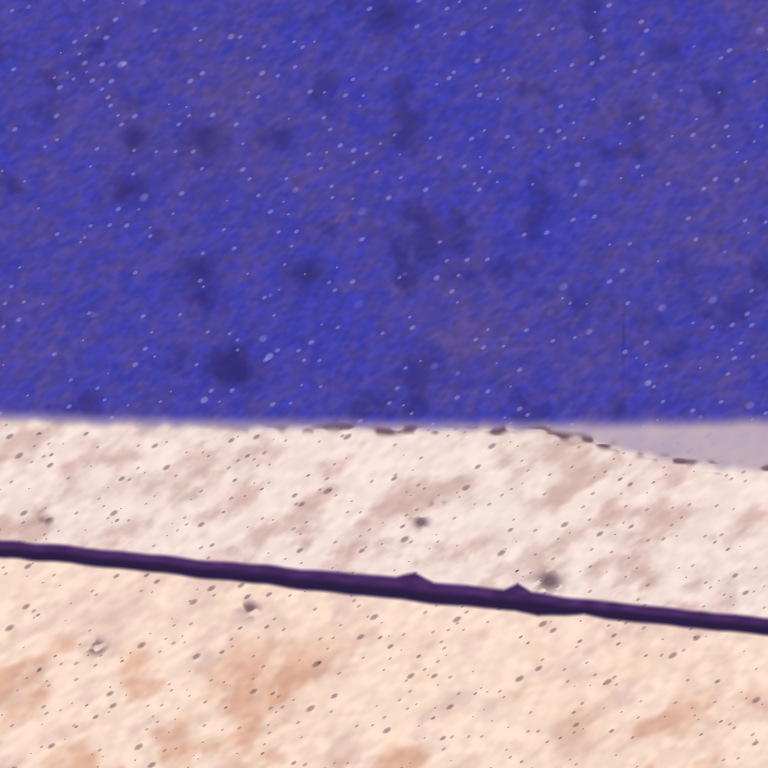
A Shadertoy shader for this texture:

```glsl
// Blue painted band above pale pitted stone, crossed by a thin dark sloping seam.

const vec3 BLUE_DEEP   = vec3(0.25, 0.25, 0.67);
const vec3 BLUE_DUSTY  = vec3(0.36, 0.30, 0.57);
const vec3 BLUE_DARK   = vec3(0.18, 0.16, 0.42);
const vec3 DUST        = vec3(0.62, 0.60, 0.85);
const vec3 STONE_PALE  = vec3(0.96, 0.88, 0.85);
const vec3 STONE_GREY  = vec3(0.84, 0.72, 0.69);
const vec3 STONE_WARM  = vec3(0.98, 0.87, 0.80);
const vec3 STONE_TAN   = vec3(0.83, 0.62, 0.52);
const vec3 PIT         = vec3(0.40, 0.29, 0.34);
const vec3 HAZE        = vec3(0.65, 0.60, 0.73);
const vec3 SEAM_DARK   = vec3(0.17, 0.12, 0.26);
const vec3 SEAM_PURPLE = vec3(0.34, 0.20, 0.43);
const float SEAM_START = 0.2865;
const float SEAM_SLOPE = 0.103;
const float GRAIN_TILT = 0.55;

// Stains and pits: centre xy, radius
const vec3 STAINS[8] = vec3[8](
    vec3(0.175, 0.820, 0.016), vec3(0.265, 0.816, 0.023),
    vec3(0.168, 0.754, 0.019), vec3(0.258, 0.645, 0.022),
    vec3(0.265, 0.608, 0.014), vec3(0.310, 0.515, 0.022),
    vec3(0.400, 0.645, 0.018), vec3(0.507, 0.980, 0.021));
const vec3 PITS[6] = vec3[6](
    vec3(0.715, 0.243, 0.013), vec3(0.570, 0.342, 0.007),
    vec3(0.548, 0.320, 0.008), vec3(0.060, 0.326, 0.009),
    vec3(0.325, 0.207, 0.010), vec3(0.125, 0.157, 0.010));

float hash(vec2 p) {
    vec3 q = fract(vec3(p.xyx) * 0.1031);
    q += dot(q, q.yzx + 33.33);
    return fract((q.x + q.y) * q.z);
}

float noise(vec2 p) {
    vec2 i = floor(p), f = fract(p);
    f = f * f * (3.0 - 2.0 * f);
    return mix(mix(hash(i), hash(i + vec2(1, 0)), f.x),
               mix(hash(i + vec2(0, 1)), hash(i + vec2(1, 1)), f.x), f.y);
}

float fbm(vec2 p) {
    float sum = 0.0, amp = 0.53;
    for (int i = 0; i < 4; i++) {
        sum += amp * noise(p);
        p = mat2(1.6, 1.2, -1.2, 1.6) * p + 7.3;
        amp *= 0.5;
    }
    return sum;
}

vec2 rotate(vec2 p, float a) {
    return mat2(cos(a), -sin(a), sin(a), cos(a)) * p;
}

// Soft scattered flecks, one at most per cell
float flecks(vec2 p, float density) {
    vec2 cell = floor(p);
    vec2 centre = 0.3 + 0.4 * vec2(hash(cell + 3.1), hash(cell + 9.7));
    float radius = mix(0.12, 0.30, hash(cell + 21.3));
    float present = step(hash(cell + 41.0), density);
    return present * (1.0 - smoothstep(0.3, 1.0, length(fract(p) - centre) / radius));
}

float blob(vec2 p, vec3 spot, float stretch) {
    vec2 d = (p - spot.xy) / vec2(stretch, 1.0);
    return exp(-dot(d, d) / (spot.z * spot.z));
}

float bump(float x, float centre, float width) {
    return max(0.0, 1.0 - abs(x - centre) / width);
}

vec3 paint(vec2 p, vec2 g) {
    float grain = fbm(g * vec2(55.0, 95.0));
    float cloud = fbm(p * 7.0 + 4.0);
    float dusty = 0.43 + 1.3 * (grain - 0.5) + 0.9 * (cloud - 0.5);
    dusty += 0.25 * (p.y - 0.7);
    vec3 col = mix(BLUE_DEEP, BLUE_DUSTY, clamp(dusty, 0.0, 1.0));
    col *= 0.93 + 0.15 * noise(g * vec2(110.0, 190.0));
    // Stains, a faint scratch, then bright dust
    float stain = 0.5 * smoothstep(0.58, 0.82, fbm(p * 17.0 + 31.0));
    for (int i = 0; i < 8; i++)
        stain += 0.65 * blob(p + 0.012 * (noise(p * 70.0) - 0.5), STAINS[i], 1.2);
    stain += 0.5 * blob(p, vec3(0.805, 0.465, 0.018), 0.55);
    stain += 0.35 * blob(p, vec3(0.812, 0.555, 0.045), 0.06);
    col = mix(col, BLUE_DARK, min(stain, 0.75));
    float dust = 0.55 * flecks(g * vec2(48.0, 75.0), 0.16);
    dust += 0.75 * flecks(g * vec2(30.0, 42.0) + 5.0, 0.05) * noise(p * 40.0);
    return mix(col, DUST, min(dust, 0.8));
}

vec3 stone(vec2 p, vec2 g, float aboveSeam) {
    float below = smoothstep(0.01, -0.01, aboveSeam);
    float mottled = fbm(g * vec2(20.0, 38.0) + 12.0);
    float grain = noise(g * vec2(75.0, 140.0));
    vec3 col = mix(STONE_PALE, STONE_WARM, below);
    col = mix(col, STONE_GREY, (1.0 - 0.5 * below) * smoothstep(0.42, 0.78, mottled));
    // Rusty veins deepen away from the seam
    float depth = smoothstep(-0.025, -0.15, aboveSeam);
    float rust = smoothstep(0.48, 0.72, fbm(g * vec2(13.0, 22.0) + 50.0));
    rust += 0.4 * blob(p, vec3(0.36, 0.10, 0.07), 1.1) * mottled;
    rust += 0.7 * blob(p, vec3(0.75, 0.06, 0.045), 0.9) * mottled;
    col = mix(col, STONE_TAN, min(0.65 * depth * rust, 0.8));
    col *= 0.96 + 0.08 * grain;
    col = mix(col, vec3(0.97, 0.91, 0.88), 0.7 * blob(p, vec3(0.65, 0.33, 0.027), 1.5));
    // Small dark pits
    float pits = 0.5 * flecks(g * vec2(32.0, 65.0) + 17.0, 0.14);
    pits += 0.35 * flecks(g * vec2(60.0, 115.0), 0.15);
    for (int i = 0; i < 6; i++)
        pits += 0.9 * blob(p, PITS[i], 1.25) * smoothstep(0.2, 0.6, noise(g * vec2(90.0, 150.0)));
    return mix(col, PIT, min(pits, 0.8));
}

void mainImage(out vec4 fragColor, in vec2 fragCoord) {
    vec2 p = fragCoord / iResolution.xy;
    float pixel = 1.0 / iResolution.y;
    vec2 g = rotate(p, GRAIN_TILT);
    float ragged = noise(p * vec2(65.0, 20.0)) - 0.5;

    // Stone and seam
    float aboveSeam = p.y - (SEAM_START - SEAM_SLOPE * p.x) - 0.003 * (noise(p.xx * 23.0) - 0.5);
    vec3 col = stone(p, g, aboveSeam);
    float halfWidth = 0.011 + 0.003 * exp(-pow((p.x - 0.52) / 0.2, 2.0));
    float top = halfWidth + 0.009 * bump(p.x, 0.54, 0.025) + 0.010 * bump(p.x, 0.674, 0.018);
    float bottom = halfWidth + 0.005 * bump(p.x, 0.70, 0.03) - 0.004 * bump(p.x, 0.76, 0.03);
    float outside = max(aboveSeam - top, -aboveSeam - bottom);
    float purple = smoothstep(-0.4, 0.5, aboveSeam / halfWidth) * (0.45 + 0.55 * noise(p * vec2(60.0, 140.0)));
    vec3 seam = mix(SEAM_DARK, SEAM_PURPLE, purple);
    col = mix(col, seam, 1.0 - smoothstep(-0.0025 - pixel, 0.0025 + pixel, outside));

    // Hazy lower lip widens to the right; crumbs mark its rim
    float paintEdge = 0.456 - 0.038 * p.x + 0.030 * p.x * p.x + 0.002 * ragged;
    float lip = paintEdge - 0.004 - 0.055 * smoothstep(0.66, 0.98, p.x) + 0.006 * ragged;
    float haze = smoothstep(lip - 0.008, lip + 0.007, p.y);
    vec3 hazeCol = mix(HAZE, STONE_GREY, 0.7 * fbm(g * vec2(25.0, 40.0)));
    col = mix(col, hazeCol, 0.9 * haze);
    float crumbs = exp(-pow((p.y - lip) / 0.006, 2.0)) * smoothstep(0.2, 0.5, p.x);
    col = mix(col, PIT, 0.85 * crumbs * smoothstep(0.45, 0.8, noise(p * vec2(60.0, 110.0))));

    // Painted band with a soft lower edge
    col = mix(col, paint(p, g), smoothstep(paintEdge - 0.008, paintEdge + 0.016, p.y));
    fragColor = vec4(clamp(col, 0.0, 1.0), 1.0);
}
```
